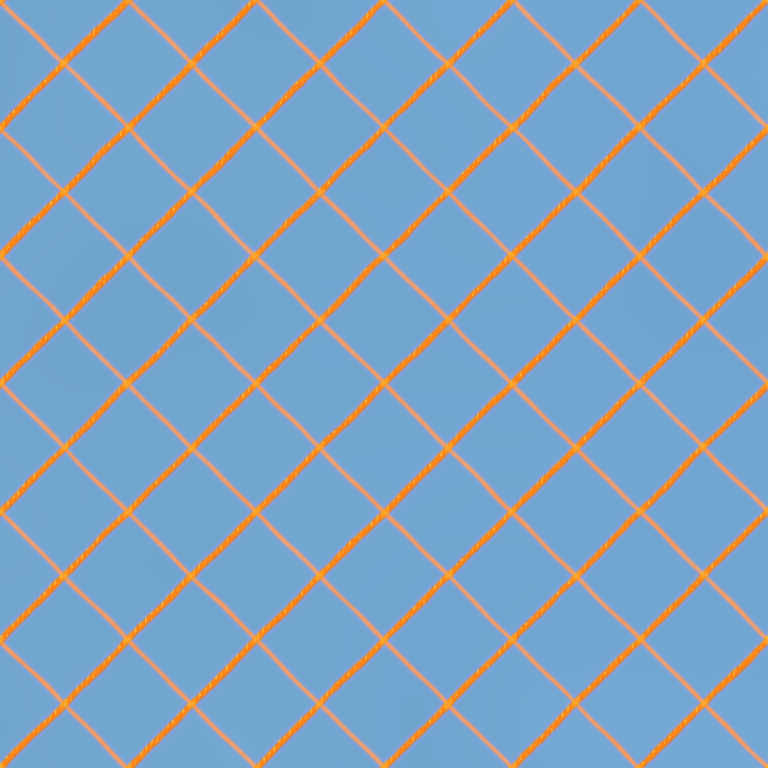
This pattern is drawn by a three.js fragment shader. Its source:

```glsl
#define CELLS 6.0
#define ROPE_HALF 0.024
#define CORD_HALF 0.017
#define SOFTNESS 0.011
#define WOBBLE 0.018
#define SKY vec3(0.44, 0.65, 0.81)
#define FRINGE vec3(0.56, 0.61, 0.89)
#define ORANGE vec3(0.98, 0.52, 0.10)
#define YELLOW vec3(0.98, 0.75, 0.23)
#define RUST vec3(0.87, 0.42, 0.13)
#define CORAL vec3(0.96, 0.59, 0.37)
#define SALMON vec3(0.89, 0.67, 0.56)

varying vec2 vUv;

vec2 gradientAt(vec2 cell) {
  float h = fract(sin(dot(cell, vec2(127.1, 311.7))) * 4375.85);
  return vec2(cos(6.2832 * h), sin(6.2832 * h));
}

float gradientNoise(vec2 p) {
  vec2 i = floor(p);
  vec2 f = p - i;
  vec2 w = f * f * f * (f * (f * 6.0 - 15.0) + 10.0);
  vec2 e = vec2(0.0, 1.0);
  float bottom = mix(dot(gradientAt(i), f), dot(gradientAt(i + e.yx), f - e.yx), w.x);
  float top = mix(dot(gradientAt(i + e.xy), f - e.xy), dot(gradientAt(i + e.yy), f - e.yy), w.x);
  return mix(bottom, top, w.y);
}

// Signed distance to the nearest strand centre, in cells; strands sit at integer values of across
float strandOffset(float across, float along, float seed) {
  float id = floor(across + 0.5);
  float sway = gradientNoise(vec2(along * 1.7, id * 7.31 + seed));
  return (across - id) * 0.7071 + WOBBLE * sway;
}

float coverage(float offset, float halfWidth) {
  return 1.0 - smoothstep(halfWidth - SOFTNESS, halfWidth + SOFTNESS, abs(offset));
}

float halo(float offset, float halfWidth) {
  float d = (abs(offset) - halfWidth - 0.014) / 0.014;
  return exp(-d * d);
}

void main() {
  vec2 p = vUv * CELLS;
  float rising = p.x - p.y;
  float falling = p.x + p.y;
  float rope = strandOffset(rising, falling, 0.37);
  float cord = strandOffset(falling, rising, 40.61);

  // Uneven strand thickness
  float ropeHalf = ROPE_HALF * (1.0 + 0.25 * gradientNoise(p * 3.1) + 0.3 * gradientNoise(p * 13.0));
  float cordHalf = CORD_HALF * (1.0 + 0.3 * gradientNoise(p * 4.3 + 19.0));

  // Softly shaded sky
  vec3 color = SKY + 0.018 * gradientNoise(p * 0.6 + 5.3) + 0.012 * (vUv.x - 0.5) * vec3(0.0, 0.5, 1.0);

  // Thin pale cords
  float cordGrain = gradientNoise(vec2(rising * 16.0, cord * 40.0));
  float fade = gradientNoise(p * 1.9 + 31.0);
  vec3 cordColor = mix(CORAL, SALMON, clamp(0.25 + 0.5 * fade + 0.5 * cordGrain, 0.0, 1.0));
  color = mix(color, FRINGE, 0.38 * halo(cord, cordHalf));
  color = mix(color, cordColor, coverage(cord, cordHalf));

  // Thick twisted ropes, shaded on the lower right
  float twist = sin(falling * 75.0 + rope * 110.0);
  float grain = gradientNoise(vec2(falling * 19.0, rope * 45.0 + 7.7));
  float shade = smoothstep(0.2, 1.2, rope / ropeHalf + grain);
  float glint = smoothstep(0.15, 0.95, 0.4 * twist + 1.1 * grain - 0.3 * rope / ropeHalf);
  vec3 ropeColor = mix(mix(ORANGE, RUST, 0.6 * shade), YELLOW, 0.8 * glint);

  // Bright knots where the strands cross
  float knot = exp(-(rope * rope + cord * cord) / 0.0012);
  ropeColor = mix(ropeColor, YELLOW, 0.6 * knot);
  color = mix(color, FRINGE, 0.6 * halo(rope, ropeHalf) * (1.0 - coverage(cord, cordHalf)));
  color = mix(color, ropeColor, coverage(rope, ropeHalf + 0.006 * knot));

  gl_FragColor = vec4(color, 1.0);
}
```
